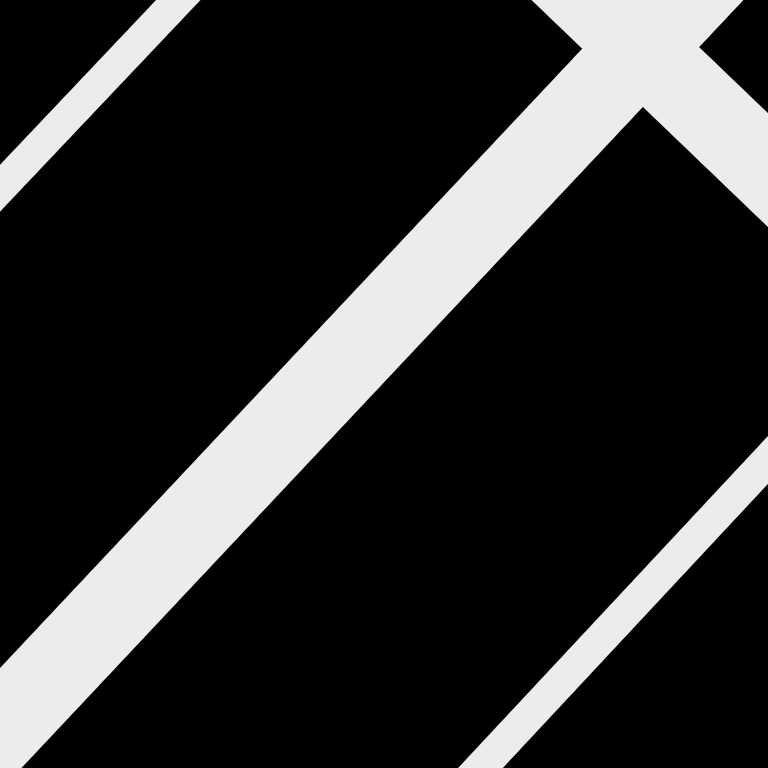
Write a WebGL 2 fragment shader that draws this background.

```glsl
#version 300 es
precision highp float;
// Pale diagonal bands on black: one wide, two thin, and a wide one crossing.

uniform vec2 u_resolution;
out vec4 outColor;

const vec3 BACKGROUND = vec3(0.0);
const vec3 BAND_COLOR = vec3(0.925);

// Each band: angle of its normal in degrees, distance from origin, half width
const int BAND_COUNT = 4;
const vec3 BANDS[BAND_COUNT] = vec3[BAND_COUNT](
    vec3(-43.23, -0.0344, 0.0548),  // wide rising band
    vec3(-43.45, -0.5192, 0.0210),  // thin band, upper left
    vec3(-43.03,  0.4573, 0.0213),  // thin band, lower right
    vec3( 46.17,  1.2542, 0.0535)   // wide crossing band
);

// Signed distance to an endless straight band, negative inside
float bandDistance(vec2 point, vec3 band) {
    float angle = radians(band.x);
    vec2 normal = vec2(cos(angle), sin(angle));
    return abs(dot(point, normal) - band.y) - band.z;
}

void main() {
    float unit = min(u_resolution.x, u_resolution.y);
    vec2 point = gl_FragCoord.xy / unit;
    float pixel = 1.0 / unit;

    // Union of all bands
    float nearest = 1e3;
    for (int i = 0; i < BAND_COUNT; i++) {
        nearest = min(nearest, bandDistance(point, BANDS[i]));
    }

    // Edge softened over about one pixel
    float coverage = clamp(0.5 - nearest / pixel, 0.0, 1.0);
    outColor = vec4(mix(BACKGROUND, BAND_COLOR, coverage), 1.0);
}
```
